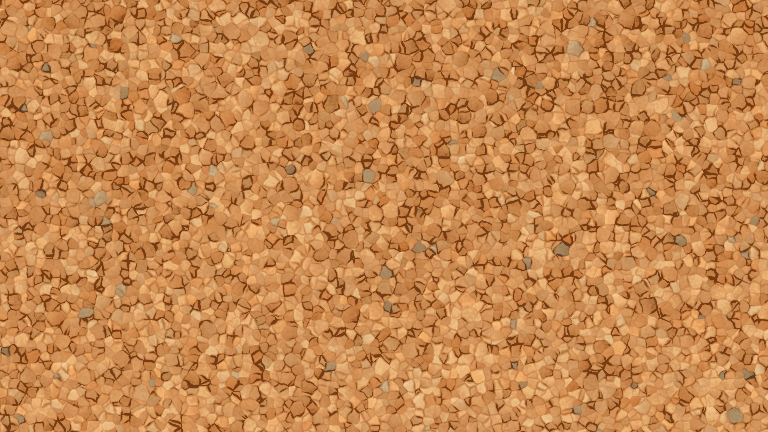
Reproduce this texture procedurally as a WebGL 1 fragment shader.

```glsl
precision highp float;
uniform vec2 u_resolution;

vec2 hash2(vec2 p) {
  vec3 q = fract(p.xyx * vec3(0.1031, 0.1030, 0.0973));
  q += dot(q, q.yzx + 33.33);
  return fract((q.xx + q.yz) * q.zy);
}

float corner(vec2 cell, vec2 offset) {
  return dot(hash2(cell) * 2.0 - 1.0, offset);
}

float gradientNoise(vec2 p) {
  vec2 i = floor(p), f = fract(p);
  vec2 u = f * f * f * (f * (f * 6.0 - 15.0) + 10.0);
  vec2 e = vec2(1.0, 0.0);
  return mix(mix(corner(i, f), corner(i + e, f - e), u.x),
             mix(corner(i + e.yx, f - e.yx), corner(i + 1.0, f - 1.0), u.x), u.y);
}

// Tone and hue of one grain, with a slightly tilted face
vec2 grainFace(vec2 cell, vec2 offset) {
  vec2 random = hash2(cell + 71.0);
  vec2 tilt = hash2(cell + 137.0) - 0.5 + vec2(-0.15, 0.2);
  float tone = 0.6 + 0.74 * (random.x - 0.5) + 0.4 * dot(tilt, offset);
  float hue = random.y * 2.0 - 1.0;
  return vec2(tone, hue * (0.4 + abs(hue * hue * hue)));
}

// Cork colours from deep crevice to pale chip
vec3 corkRamp(float t) {
  vec3 c = mix(vec3(0.46, 0.23, 0.07), vec3(0.53, 0.29, 0.11), smoothstep(-0.15, 0.02, t));
  c = mix(c, vec3(0.67, 0.42, 0.21), clamp((t - 0.02) / 0.08, 0.0, 1.0));
  c = mix(c, vec3(0.76, 0.49, 0.26), clamp((t - 0.10) / 0.15, 0.0, 1.0));
  c = mix(c, vec3(0.80, 0.55, 0.33), clamp((t - 0.25) / 0.24, 0.0, 1.0));
  c = mix(c, vec3(0.86, 0.62, 0.39), clamp((t - 0.49) / 0.28, 0.0, 1.0));
  c = mix(c, vec3(0.92, 0.71, 0.47), clamp((t - 0.77) / 0.18, 0.0, 1.0));
  return mix(c, vec3(0.96, 0.79, 0.57), smoothstep(0.98, 1.25, t));
}

void main() {
  vec2 p = gl_FragCoord.xy / u_resolution.y;
  float pixel = 50.0 / u_resolution.y;

  // Roughen the straight cell borders
  vec2 q = p * 50.0 + 20.0;
  q += 0.35 * vec2(gradientNoise(q * 1.1), gradientNoise(q * 1.1 + 43.0));

  // Weighted cells: the two nearest grains, a few of them large
  vec2 base = floor(q);
  vec2 nearCell = base, nextCell = base, nearSeed = base, nextSeed = base;
  float nearDist = 100.0, nextDist = 100.0;
  for (int y = -2; y <= 2; y++) {
    for (int x = -2; x <= 2; x++) {
      vec2 cell = base + vec2(float(x), float(y));
      vec2 seed = cell + 0.05 + 0.9 * hash2(cell);
      float size = hash2(cell + 211.0).x;
      float d = dot(q - seed, q - seed) - 0.2 * size - 0.7 * pow(size, 14.0);
      if (d < nearDist) {
        nextDist = nearDist; nextCell = nearCell; nextSeed = nearSeed;
        nearDist = d; nearCell = cell; nearSeed = seed;
      } else if (d < nextDist) {
        nextDist = d; nextCell = cell; nextSeed = seed;
      }
    }
  }
  float edge = (nextDist - nearDist) / (2.0 * max(length(nextSeed - nearSeed), 0.05));

  // Grain faces, blended across one pixel at the border
  vec2 face = mix(grainFace(nearCell, q - nearSeed), grainFace(nextCell, q - nextSeed),
                  0.5 - 0.5 * smoothstep(0.0, 0.7 * pixel, edge));

  // Crevices of uneven depth and width
  float depth = smoothstep(-0.3, 0.4, gradientNoise(q * 0.65 + 9.0));
  float gap = 1.0 - smoothstep(0.0, 0.12 + 0.16 * depth, edge);
  float tone = face.x - gap * (0.14 + 0.62 * depth);

  // Fine woody mottling and broad uneven light
  tone += 0.22 * gradientNoise(q * 2.6) + 0.12 * gradientNoise(q * 5.0 + 17.0);
  tone += 0.12 * gradientNoise(p * 3.0 + 5.0) + 0.1 * (0.5 - p.y);

  // Reddish and yellowish chips, with rare grey ones
  vec3 color = corkRamp(tone) * (1.0 + face.y * vec3(0.015, -0.03, -0.09));
  float greyness = step(0.988, hash2(nearCell + 307.0).x);
  color = mix(color, dot(color, vec3(0.3, 0.5, 0.2)) * vec3(1.0, 0.9, 0.7), 0.6 * greyness);
  gl_FragColor = vec4(color, 1.0);
}
```
